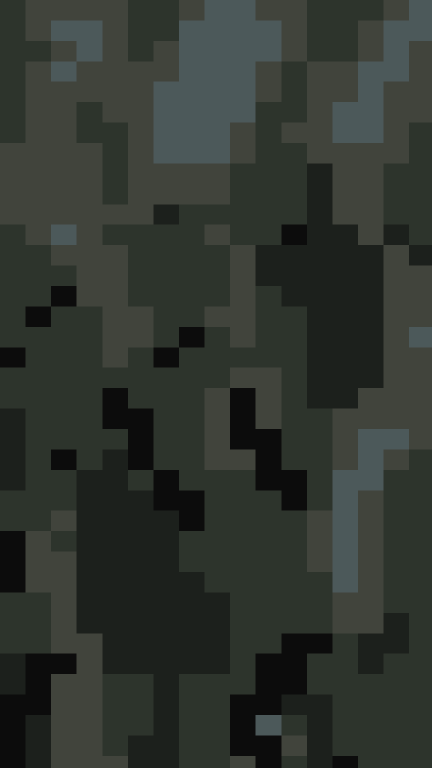
This pattern is drawn by a Shadertoy shader. Its source:

```glsl
const vec2 CELL = vec2(0.0333, 0.0266);      // block size, in canvas heights
const vec3 MOSS = vec3(0.178, 0.202, 0.172);
const vec3 STONE = vec3(0.255, 0.267, 0.237);
const vec3 PINE = vec3(0.110, 0.127, 0.110);
const vec3 SLATE = vec3(0.298, 0.348, 0.352);
const vec3 SOOT = vec3(0.048, 0.048, 0.048);

const vec2 LIGHT_SIZE = vec2(2.7, 5.2);      // patch sizes, in blocks
const vec2 DARK_SIZE = vec2(2.1, 4.4);
const vec2 SOOT_SIZE = vec2(1.6, 5.5);
const float COLUMN_PERIOD = 6.1;             // spacing of the light columns
const float COLUMN_START = 2.9;
const float COLUMN_WEIGHT = 0.4;
const float RAGGED = 0.12;                   // random change per block

const float LIGHT_TOP = 0.78;                // shares of the area
const float LIGHT_LOW = 0.20;
const float SLATE_TOP = 0.34;
const float SLATE_LOW = 0.05;
const float DARK_LOW = 0.33;
const float SOOT_LOW = 0.09;

float hash(vec2 p) {
    return fract(sin(dot(p, vec2(127.1, 311.7))) * 43758.5);
}

float valueNoise(vec2 p) {
    vec2 i = floor(p), f = fract(p);
    f = f * f * (3.0 - 2.0 * f);
    return mix(mix(hash(i), hash(i + vec2(1, 0)), f.x),
               mix(hash(i + vec2(0, 1)), hash(i + vec2(1, 1)), f.x), f.y);
}

// Maps a bell-shaped value to an even 0..1 rank, so shares act as thresholds
float rank(float value, float spread) {
    return 1.0 / (1.0 + exp(-1.702 * (value - 0.5) / spread));
}

vec3 blockColor(vec2 block) {
    vec2 c = block + 0.5;
    float depth = c.y * CELL.y;
    float ragged = RAGGED * (hash(block + 71.0) - 0.5);

    // Light patches gather in wandering columns
    float wander = 1.2 * sin(c.y * 0.33 - 0.9);
    float column = 0.5 + 0.5 * cos(6.2832 * (c.x + wander - COLUMN_START) / COLUMN_PERIOD);
    float lightNoise = valueNoise(c / LIGHT_SIZE + 13.0);
    float light = rank(mix(lightNoise, column, COLUMN_WEIGHT) + ragged, 0.19);

    // Dark patches and thin slanting streaks
    float dark = rank(valueNoise(c / DARK_SIZE + 37.0) + ragged, 0.215);
    vec2 slanted = c + vec2(1.6 * sin(c.y * 0.4), 0.0);
    float soot = rank(valueNoise(slanted / SOOT_SIZE + 59.0), 0.215);

    // Shares change from the light top to the dark bottom
    float lightShare = mix(LIGHT_TOP, LIGHT_LOW, smoothstep(0.12, 0.36, depth));
    float topBand = smoothstep(0.0, 0.05, depth) * (1.0 - smoothstep(0.16, 0.25, depth));
    float slateShare = mix(SLATE_LOW, SLATE_TOP, topBand);
    float darkShare = DARK_LOW * smoothstep(0.15, 0.40, depth);
    float sootShare = SOOT_LOW * smoothstep(0.15, 0.30, depth);

    vec3 color = MOSS;
    if (dark > 1.0 - darkShare) color = PINE;
    if (light > 1.0 - lightShare) color = STONE;
    if (light > 1.0 - slateShare) color = SLATE;
    if (soot > 1.0 - sootShare) color = SOOT;
    return color;
}

void mainImage(out vec4 fragColor, in vec2 fragCoord) {
    // Four samples per pixel smooth the block edges
    vec3 sum = vec3(0.0);
    for (int k = 0; k < 4; k++) {
        vec2 offset = vec2(k % 2, k / 2) * 0.5 - 0.25;
        vec2 p = (fragCoord + offset) / iResolution.y;
        p.y = 1.0 - p.y;
        sum += blockColor(floor(p / CELL));
    }
    fragColor = vec4(sum / 4.0, 1.0);
}
```
